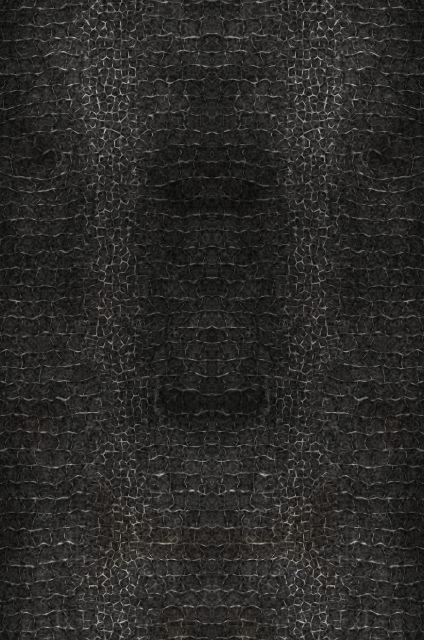
A Shadertoy shader for this texture:

```glsl
float hash(vec2 p) {
    p = fract(p * vec2(0.1031, 0.1173));
    p += dot(p, p.yx + 33.33);
    return fract((p.x + p.y) * p.x * 17.0);
}

vec2 hash2(vec2 p) {
    return vec2(hash(p + 11.3), hash(p.yx + 47.9));
}

float cornerSlope(vec2 cell, vec2 offset) {
    float a = 6.2832 * hash(cell + 71.0);
    return dot(vec2(cos(a), sin(a)), offset);
}

float gradientNoise(vec2 p) {
    vec2 i = floor(p), f = p - i;
    vec2 u = f * f * f * (f * (f * 6.0 - 15.0) + 10.0);
    vec2 e = vec2(1.0, 0.0);
    float low = mix(cornerSlope(i, f), cornerSlope(i + e.xy, f - e.xy), u.x);
    float high = mix(cornerSlope(i + e.yx, f - e.yx), cornerSlope(i + e.xx, f - e.xx), u.x);
    return mix(low, high, u.y);
}

float bump(float x, float centre, float width) {
    float d = (x - centre) / width;
    return exp(-d * d);
}

float spot(vec2 p, vec2 centre, vec2 size) {
    return bump(p.x, centre.x, size.x) * bump(p.y, centre.y, size.y);
}

float stroke(float d, float width, float aa) {
    return 1.0 - smoothstep(width - aa, width + aa, abs(d));
}

// Pushes scales outwards around a smooth knot
vec2 bulge(vec2 p, vec2 centre, vec2 size, float amount) {
    return p - (p - centre) * amount * spot(p, centre, size);
}

// Wide plates: x = lit ridges, y = body shade
vec2 plates(vec2 p, float rows, float columns, float aa) {
    float r = p.y * rows + 5.0 * p.x * p.x;
    r += 0.45 * gradientNoise(p * vec2(11.0, 9.0)) + 0.3 * gradientNoise(p * vec2(55.0, 40.0));
    float id = floor(r), f = r - id;
    float c = p.x * columns + 0.5 * hash(vec2(id, 3.0));
    c += 0.5 * gradientNoise(vec2(p.x * 24.0, r * 1.4 + id * 5.0));
    float g = fract(c);
    float rowGap = min(f, 1.0 - f) / rows;
    float colGap = min(g, 1.0 - g) / columns;
    float ridge = stroke(rowGap, 0.0011, aa);
    ridge = max(ridge, 0.65 * stroke(colGap, 0.0008, aa));
    float body = smoothstep(0.0, 0.4, 1.0 - f) * smoothstep(0.0, 0.3, min(g, 1.0 - g));
    float tone = 0.5 + hash(vec2(id, floor(c)));
    return vec2(ridge, body * tone);
}

// Small rounded scales, by the gap between the two nearest centres
vec2 pebbles(vec2 p, float scale, float aa) {
    vec2 q = p * scale, cell = floor(q);
    float nearest = 8.0, second = 8.0;
    for (int j = -1; j <= 1; j++)
    for (int i = -1; i <= 1; i++) {
        vec2 n = cell + vec2(i, j);
        float d = length(n + 0.15 + 0.7 * hash2(n) - q);
        second = min(second, max(nearest, d));
        nearest = min(nearest, d);
    }
    float gap = (second - nearest) / scale;
    return vec2(stroke(gap, 0.0016, aa * 1.4), 1.0 - smoothstep(0.1, 0.7, nearest));
}

// Distance from the axis to the band of small scales
float bandCentre(float y) {
    return 0.155 - 0.035 * bump(y, 0.37, 0.055) - 0.025 * bump(y, 0.21, 0.07);
}

void mainImage(out vec4 fragColor, in vec2 fragCoord) {
    vec2 p = (fragCoord - vec2(0.5 * iResolution.x, 0.0)) / iResolution.y;
    p.x = abs(p.x);
    float aa = 0.7 / iResolution.y;
    vec2 knot = vec2(0.045, 0.37), flankKnot = vec2(0.272, 0.762);

    // Bend the hide around its knots
    vec2 w = bulge(p, knot, vec2(0.06, 0.045), 0.3);
    w = bulge(w, flankKnot, vec2(0.055, 0.05), 0.4);
    w += 0.004 * vec2(gradientNoise(p * 17.0), gradientNoise(p * 17.0 + 40.0));

    // Belly and flank plates, parted by the small scales
    float fray = 0.035 * gradientNoise(p * 16.0) + 0.014 * gradientNoise(p * 65.0);
    float offset = abs(p.x - bandCentre(p.y)) + fray;
    float halfWidth = 0.03 + 0.015 * smoothstep(0.65, 0.95, p.y);
    float band = 1.0 - smoothstep(halfWidth - 0.008, halfWidth + 0.008, offset);
    vec2 hide = plates(w, 39.0, 39.0, aa);
    vec2 small = pebbles(w * vec2(1.0, 0.85), 84.0, aa);
    vec2 medium = pebbles(w * vec2(0.9, 1.1), 56.0, aa);
    float fringe = 1.0 - smoothstep(0.045, 0.065, offset);
    hide = mix(hide, medium, fringe * 0.7);
    hide = mix(hide, small, band);

    // Curved creases around the knots
    vec2 k = (p - vec2(0.0, 0.37)) / vec2(0.088, 0.052);
    float bent = 0.25 * gradientNoise(p * 40.0);
    float crease = 0.7 * stroke((length(k) - 1.0 + bent) * 0.06, 0.0012, aa) * smoothstep(0.4, 0.8, k.x);
    vec2 s = (p - flankKnot) / vec2(0.042, 0.03);
    crease = max(crease, 0.5 * stroke((length(s) - 1.0 + bent) * 0.036, 0.0011, aa));
    hide.x = max(hide.x, crease);

    // Broken glints, wrinkles and grain
    float glint = 0.3 + 1.1 * smoothstep(-0.2, 0.4, gradientNoise(p * vec2(110.0, 150.0)));
    float grain = gradientNoise(p * 230.0) + 0.7 * gradientNoise(p * 110.0);
    float wrinkle = 1.0 - smoothstep(0.0, 0.13, abs(gradientNoise(w * vec2(75.0, 95.0) + 9.0)));
    wrinkle *= smoothstep(-0.05, 0.35, gradientNoise(p * 60.0 + 31.0));

    // Broad light
    float light = 0.98 + 0.45 * gradientNoise(p * vec2(8.0, 6.0)) + 0.3 * gradientNoise(p * 21.0);
    light += 0.5 * spot(p, vec2(0.16, 0.89), vec2(0.08, 0.12));
    light += 0.4 * spot(p, vec2(0.14, 0.08), vec2(0.15, 0.14));
    light -= 0.3 * spot(p, vec2(0.0, 0.63), vec2(0.14, 0.2));
    light -= 0.4 * spot(p, flankKnot, vec2(0.035, 0.03));
    light -= 0.3 * spot(p, knot, vec2(0.05, 0.035));
    light *= 1.0 - 0.3 * smoothstep(0.27, 0.335, p.x);

    float value = 0.107 + 0.04 * hide.y + 0.095 * grain;
    value = max(value, 0.065) * mix(1.0, light, 0.8);
    value += (0.25 * hide.x * glint + 0.1 * wrinkle) * light;
    float warmth = smoothstep(0.0, 0.5, gradientNoise(p * 9.0 + 20.0)) * (1.0 - p.y);
    vec3 leather = mix(vec3(1.01, 1.0, 0.96), vec3(1.08, 0.99, 0.88), warmth);
    fragColor = vec4(clamp(value * leather, 0.0, 1.0), 1.0);
}
```
